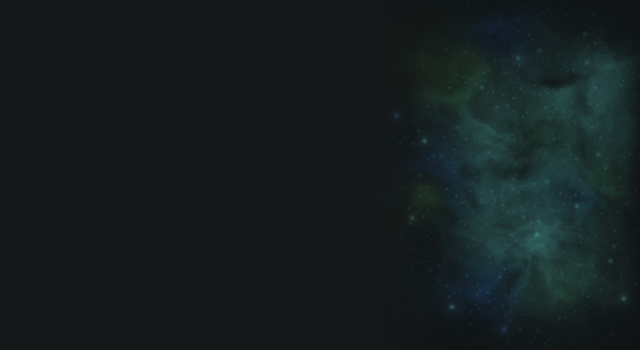
A WebGL 2 fragment shader for this background:

```glsl
#version 300 es
precision highp float;
// A dim nebula on the right of a near-black field: soft tinted clouds are
// blended over one another in domain-warped space, textured by fractal noise,
// cut by dark dust lanes and sprinkled with hashed stars.
uniform vec2 u_resolution;
out vec4 outColor;

const vec3 BASE = vec3(0.077, 0.093, 0.094);
const vec3 VOID = vec3(0.060, 0.075, 0.076);
const vec3 TEAL = vec3(0.178, 0.335, 0.330);
const vec3 SLATE = vec3(0.130, 0.235, 0.240);
const vec3 GREEN = vec3(0.140, 0.245, 0.195);
const vec3 OLIVE = vec3(0.118, 0.178, 0.125);
const vec3 BLUE = vec3(0.090, 0.155, 0.250);
const vec3 STARLIGHT = vec3(0.18, 0.37, 0.36);

// Integer hash giving two values in 0..1
vec2 hash2(vec2 cell) {
  uvec2 v = uvec2(ivec2(cell) + 4096) * 1664525u + 1013904223u;
  v.x += v.y * 1664525u;
  v.y += v.x * 1664525u;
  v ^= v >> 16u;
  v.x += v.y * 1664525u;
  v.y += v.x * 1664525u;
  v ^= v >> 16u;
  return vec2(v & 65535u) / 65535.0;
}

float noise(vec2 p) {
  vec2 i = floor(p), f = fract(p);
  f = f * f * (3.0 - 2.0 * f);
  float low = mix(hash2(i).x, hash2(i + vec2(1, 0)).x, f.x);
  float high = mix(hash2(i + vec2(0, 1)).x, hash2(i + vec2(1, 1)).x, f.x);
  return mix(low, high, f.y);
}

float fbm(vec2 p) {
  float sum = 0.0, amp = 0.5;
  for (int i = 0; i < 6; i++) {
    sum += amp * noise(p);
    p = mat2(1.6, 1.2, -1.2, 1.6) * p + 17.3;
    amp *= 0.5;
  }
  return sum;
}

// Soft elliptical falloff, 1 at the centre
float blob(vec2 p, vec2 centre, vec2 radius) {
  vec2 d = (p - centre) / radius;
  return exp(-dot(d, d));
}

vec3 cloud(vec3 under, vec3 tint, float strength, vec2 p, vec2 centre, vec2 radius) {
  return mix(under, tint, strength * blob(p, centre, radius));
}

// One star at most per cell, kept clear of the cell border
float starLayer(vec2 p, float cells, float density, float radius) {
  vec2 g = mat2(0.8, 0.6, -0.6, 0.8) * p * cells, id = floor(g);
  vec2 place = 0.2 + 0.6 * hash2(id + 71.0);
  vec2 pick = hash2(id + 313.0);
  float d = length(fract(g) - place) / (cells * radius);
  return step(pick.x, density) * (0.2 + 0.8 * pick.y * pick.y) * exp(-d * d);
}

// Bright star: tight core inside a faint halo
vec3 beacon(vec2 p, vec2 centre, vec3 tint) {
  float d = length(p - centre);
  return tint * (0.40 * exp(-d * d / 0.00003) + 0.36 * exp(-d / 0.012));
}

void main() {
  vec2 p = gl_FragCoord.xy / u_resolution.y;
  p.x += 1.8286 - u_resolution.x / u_resolution.y; // anchored to the right
  vec2 warp = vec2(fbm(p * 5.0), fbm(p * 5.0 + 40.0)) - 0.49;
  vec2 q = p + 0.16 * warp;

  // Clouds, broad ones first
  vec3 col = BASE;
  col = cloud(col, SLATE, 0.80, q, vec2(1.55, 0.50), vec2(0.23, 0.31));
  col = cloud(col, OLIVE, 0.85, q, vec2(1.32, 0.82), vec2(0.10, 0.10));
  col = cloud(col, BLUE, 0.70, q, vec2(1.45, 0.90), vec2(0.10, 0.07));
  col = cloud(col, BLUE, 0.60, q, vec2(1.28, 0.50), vec2(0.10, 0.13));
  col = cloud(col, OLIVE, 0.85, q, vec2(1.21, 0.41), vec2(0.07, 0.07));
  col = cloud(col, BLUE, 0.75, q, vec2(1.38, 0.15), vec2(0.11, 0.10));
  col = cloud(col, TEAL, 0.85, q, vec2(1.41, 0.61), vec2(0.11, 0.13));
  col = cloud(col, TEAL, 0.95, q, vec2(1.68, 0.74), vec2(0.15, 0.11));
  col = cloud(col, GREEN, 0.70, q, vec2(1.53, 0.64), vec2(0.10, 0.08));
  col = cloud(col, GREEN, 0.75, q, vec2(1.73, 0.49), vec2(0.09, 0.10));
  col = cloud(col, GREEN, 0.85, q, vec2(1.61, 0.18), vec2(0.11, 0.09));
  col = cloud(col, TEAL, 1.00, q, vec2(1.52, 0.32), vec2(0.17, 0.17));
  col = cloud(col, BLUE, 0.45, q, vec2(1.65, 0.45), vec2(0.08, 0.06));
  col = cloud(col, GREEN, 0.75, q, vec2(1.33, 0.74), vec2(0.09, 0.025));

  // Wispy light, fine filaments and dust lanes
  float grain = fbm(p * 11.0 + 5.0 * warp);
  float ridge = 1.0 - abs(2.0 * fbm(p * 15.0 + 4.0 * warp + 9.0) - 0.98);
  float light = 0.46 + 1.05 * grain + 0.65 * (ridge - 0.80);
  float dust = 0.65 * blob(q, vec2(1.62, 0.79), vec2(0.08, 0.030))
    + 0.55 * blob(q, vec2(1.47, 0.53), vec2(0.07, 0.025))
    + 0.50 * blob(q, vec2(1.28, 0.37), vec2(0.06, 0.025))
    + 0.30 * smoothstep(0.52, 0.72, fbm(p * 8.0 + 23.0));
  float edge = 1.0 - 0.75 * smoothstep(1.78, 1.84, p.x);
  float field = blob(p, vec2(1.51, 0.49), vec2(0.34, 0.48));
  vec3 ground = mix(BASE, VOID, smoothstep(1.05, 1.35, p.x));
  col = ground + (col - BASE) * light * edge * (1.0 - min(dust, 0.85));

  // Scattered stars, thinning out beyond the clouds
  float stars = 0.26 * starLayer(p, 62.0, 0.30, 0.0028)
    + 0.34 * starLayer(p + 3.1, 37.0, 0.28, 0.0036)
    + 0.45 * starLayer(p + 7.7, 17.0, 0.20, 0.0065);
  col += STARLIGHT * stars * smoothstep(0.08, 0.50, field);

  // Brighter stars near the rim
  col += beacon(p, vec2(1.213, 0.597), STARLIGHT);
  col += beacon(p, vec2(1.133, 0.670), BLUE);
  col += beacon(p, vec2(1.292, 0.123), STARLIGHT * 0.9);
  col += beacon(p, vec2(1.782, 0.147), STARLIGHT);
  col += beacon(p, vec2(1.480, 0.834), STARLIGHT * 0.7);
  col += beacon(p, vec2(1.178, 0.377), GREEN);
  col += beacon(p, vec2(1.440, 0.057), BLUE * 1.2);
  outColor = vec4(col, 1.0);
}
```
